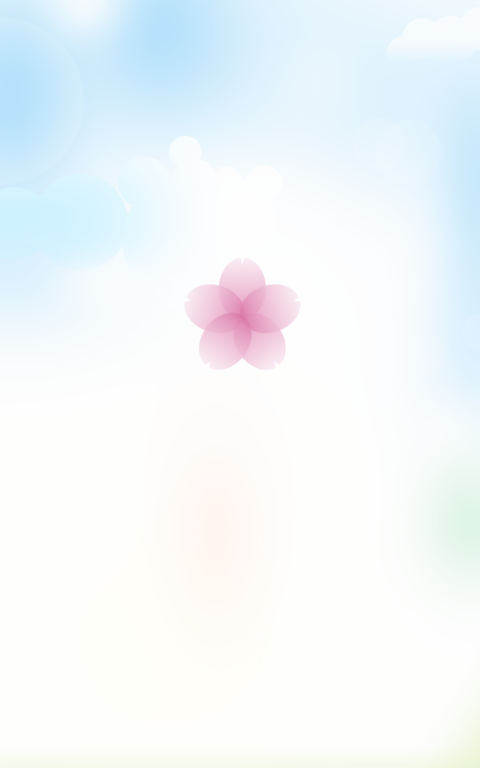
Write a WebGL 2 fragment shader that draws this background.

```glsl
#version 300 es
precision highp float;
// Soft spring sky with bubble clouds, pale light spots and one five-petal blossom.

uniform vec2 u_resolution;
out vec4 outColor;

const vec3 WHITE = vec3(0.995);
const vec3 SKY = vec3(0.55, 0.82, 0.98);
const vec3 CLOUD_CYAN = vec3(0.81, 0.95, 1.0);
const vec3 PEACH = vec3(1.0, 0.96, 0.94);
const vec3 CREAM = vec3(1.0, 1.0, 0.97);
const vec3 MINT = vec3(0.86, 0.95, 0.89);
const vec3 MEADOW = vec3(0.90, 0.95, 0.80);
const vec3 PETAL_BASE = vec3(0.86, 0.47, 0.66);
const vec3 PETAL_TIP = vec3(0.975, 0.91, 0.945);

const vec2 FLOWER_CENTER = vec2(0.505, 0.938);
const vec2 PETAL_RADII = vec2(0.049, 0.064);
const float PETAL_REACH = 0.061;
const float PETAL_ALPHA = 0.86;
const float TURN = 6.28319;

// Glows: center, radii; the strengths follow in the same order.
const int BLUE_COUNT = 7;
const vec4 BLUE_GLOWS[BLUE_COUNT] = vec4[](
  vec4(0.02, 1.40, 0.15, 0.22), vec4(0.33, 1.55, 0.15, 0.20),
  vec4(1.00, 1.20, 0.09, 0.26), vec4(0.45, 1.50, 0.40, 0.25),
  vec4(0.03, 1.05, 0.26, 0.15), vec4(1.00, 0.88, 0.13, 0.20),
  vec4(0.85, 1.35, 0.22, 0.22));
const float BLUE_STRENGTH[BLUE_COUNT] = float[](0.72, 0.5, 0.42, 0.28, 0.28, 0.25, 0.2);

const int WHITE_COUNT = 6;
const vec4 WHITE_GLOWS[WHITE_COUNT] = vec4[](
  vec4(0.18, 1.60, 0.08, 0.08), vec4(0.22, 1.01, 0.10, 0.07),
  vec4(0.93, 0.69, 0.07, 0.07), vec4(0.66, 1.44, 0.10, 0.10),
  vec4(0.58, 1.03, 0.25, 0.20), vec4(0.45, 1.14, 0.15, 0.09));
const float WHITE_STRENGTH[WHITE_COUNT] = float[](0.75, 0.6, 0.6, 0.3, 0.95, 0.75);

// Circles: center, radius.
const int PUFF_COUNT = 9;
const vec3 PUFFS[PUFF_COUNT] = vec3[](
  vec3(0.03, 1.135, 0.075), vec3(0.167, 1.137, 0.100), vec3(0.300, 1.220, 0.054),
  vec3(0.386, 1.283, 0.034), vec3(0.405, 1.225, 0.045), vec3(0.473, 1.223, 0.030),
  vec3(0.550, 1.218, 0.038), vec3(0.390, 1.100, 0.135), vec3(0.500, 1.150, 0.075));
const int FAR_COUNT = 4;
const vec3 FAR_PUFFS[FAR_COUNT] = vec3[](
  vec3(1.00, 1.540, 0.045), vec3(0.94, 1.515, 0.052),
  vec3(0.88, 1.520, 0.042), vec3(0.84, 1.490, 0.034));
const int BOKEH_COUNT = 6;
const vec3 BOKEH[BOKEH_COUNT] = vec3[](
  vec3(0.00, 1.39, 0.175), vec3(0.85, 1.285, 0.068), vec3(0.79, 1.30, 0.055),
  vec3(0.89, 0.86, 0.042), vec3(1.00, 0.91, 0.038), vec3(0.99, 0.582, 0.017));

float glow(vec2 p, vec4 shape) {
  vec2 q = (p - shape.xy) / shape.zw;
  return exp(-dot(q, q));
}

float disc(vec2 p, vec3 circle, float soft) {
  return 1.0 - smoothstep(-soft, soft, length(p - circle.xy) - circle.z);
}

vec3 drawSky(vec2 p) {
  vec3 color = WHITE;
  for (int i = 0; i < BLUE_COUNT; i++)
    color = mix(color, SKY, BLUE_STRENGTH[i] * glow(p, BLUE_GLOWS[i]));
  for (int i = 0; i < WHITE_COUNT; i++)
    color = mix(color, WHITE, WHITE_STRENGTH[i] * glow(p, WHITE_GLOWS[i]));
  return color;
}

vec3 drawClouds(vec3 color, vec2 p, float soft) {
  float near = 0.0, far = 0.0;
  for (int i = 0; i < PUFF_COUNT; i++) near = max(near, disc(p, PUFFS[i], soft));
  for (int i = 0; i < FAR_COUNT; i++) far = max(far, disc(p, FAR_PUFFS[i], soft));
  for (int i = 0; i < BOKEH_COUNT; i++)
    color = mix(color, WHITE, 0.13 * disc(p, BOKEH[i], 2.0 * soft));
  color = mix(color, WHITE, 0.65 * far * smoothstep(1.465, 1.52, p.y));
  vec3 tint = mix(CLOUD_CYAN, WHITE, smoothstep(0.12, 0.48, p.x));
  tint = mix(tint, WHITE, 0.5 * smoothstep(1.16, 1.30, p.y));
  return mix(color, tint, 0.92 * near * smoothstep(1.0, 1.13, p.y));
}

vec3 drawGround(vec3 color, vec2 p) {
  color = mix(color, CREAM, 0.8 * glow(p, vec4(0.35, 0.27, 0.34, 0.35)));
  color = mix(color, PEACH, 0.9 * glow(p, vec4(0.45, 0.49, 0.10, 0.20)));
  color = mix(color, MINT, 0.85 * glow(p, vec4(0.98, 0.51, 0.10, 0.13)));
  color = mix(color, MEADOW, 0.35 * (1.0 - smoothstep(0.0, 0.05, p.y)));
  return mix(color, MEADOW, smoothstep(0.82, 1.08, p.x - 0.65 * p.y));
}

// Petals overlap in a slightly translucent spiral around the center.
vec3 drawFlower(vec3 color, vec2 p, float soft) {
  for (int i = 0; i < 5; i++) {
    float angle = TURN * float(i * 2) / 5.0;
    float c = cos(angle), s = sin(angle);
    vec2 q = mat2(c, s, -s, c) * (p - FLOWER_CENTER);
    float edge = (length((q - vec2(0.0, PETAL_REACH)) / PETAL_RADII) - 1.0) * PETAL_RADII.x;
    float notch = abs(q.x) - 0.4 * (q.y - 0.113);
    float mask = smoothstep(soft, -soft, edge) * smoothstep(-soft, soft, notch);
    float along = clamp(q.y / (2.0 * PETAL_REACH), 0.0, 1.0);
    vec3 tint = mix(PETAL_BASE, PETAL_TIP, pow(along, 0.75));
    color = mix(color, tint, PETAL_ALPHA * mask);
  }
  return color;
}

void main() {
  vec2 p = gl_FragCoord.xy / u_resolution.x;
  float soft = 0.8 / u_resolution.x;
  vec3 color = drawSky(p);
  color = drawClouds(color, p, soft);
  color = drawGround(color, p);
  color = drawFlower(color, p, soft);
  outColor = vec4(color, 1.0);
}
```
